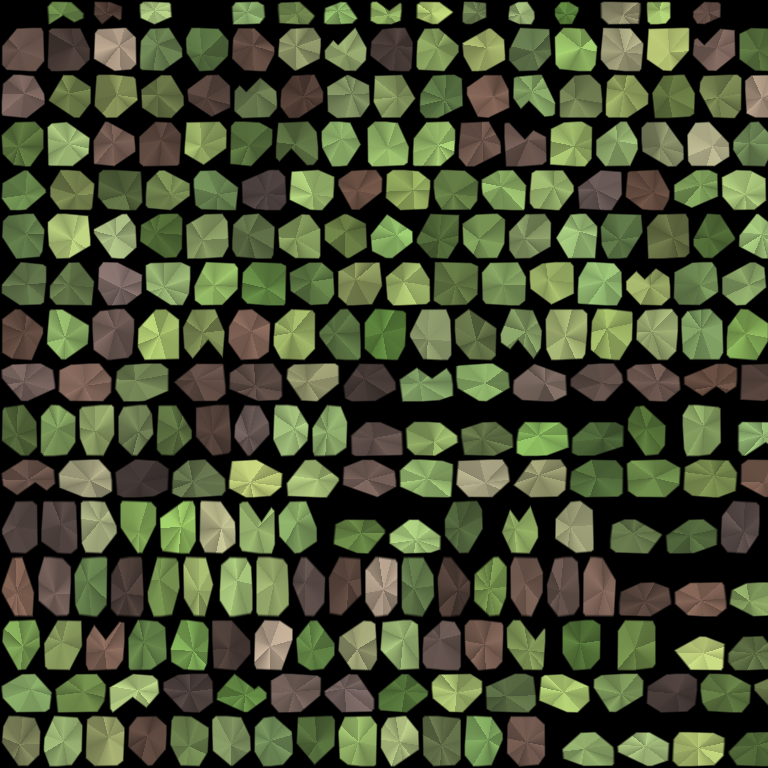
Reproduce this pattern procedurally as a WebGL 2 fragment shader.

```glsl
#version 300 es
precision highp float;
// Sixteen packed rows of faceted moss-green and brown stones on black.
// Each row has its own height and pitch; some end in wider, lower stones.
// Every stone is a box clipped by random half-planes, shaded as a fan.

uniform vec2 u_resolution;
out vec4 fragColor;

const float TAU = 6.28319;
const int ROWS = 16;
const float WIDE_PITCH = 0.072;
const float WIDE_HEIGHT = 0.049;
const float GAP = 0.0024;

// Row edges measured down from the top.
const float rowEdge[17] = float[17](
    0.0, 0.034, 0.095, 0.156, 0.219, 0.276, 0.339, 0.400, 0.471,
    0.525, 0.596, 0.650, 0.723, 0.805, 0.875, 0.930, 1.0);
// Column pitch of each row.
const float rowPitch[16] = float[16](
    0.060, 0.060, 0.0605, 0.0595, 0.0625, 0.060, 0.0625, 0.059,
    0.074, 0.0505, 0.074, 0.0515, 0.0473, 0.0548, 0.070, 0.0548);
// Stones in each row before the wide ones begin.
const float narrowCount[16] = float[16](
    99.0, 99.0, 99.0, 99.0, 99.0, 99.0, 99.0, 99.0,
    99.0, 9.0, 99.0, 7.0, 17.0, 12.0, 99.0, 12.0);
// Chance of a brown stone in each row.
const float brownChance[16] = float[16](
    0.3, 0.45, 0.4, 0.3, 0.2, 0.06, 0.06, 0.3,
    0.65, 0.15, 0.4, 0.12, 0.5, 0.45, 0.55, 0.35);

float hash(vec2 p) {
    return fract(sin(dot(p, vec2(127.1, 311.7))) * 43758.5);
}

// Signed distance to a stone in box coordinates from -1 to 1.
float stoneDistance(vec2 p, vec2 seed) {
    float d = max(abs(p.x), abs(p.y)) - 1.0;
    for (int k = 0; k < 8; k++) {
        bool corner = k % 2 == 1;
        vec2 key = seed + vec2(float(k) * 3.17, 41.3);
        float tilt = (hash(key) - 0.5) * (corner ? 0.7 : 0.22);
        float angle = float(k) * TAU / 8.0 + tilt;
        float offset = corner ? mix(0.7, 1.35, hash(key + 7.7)) : 0.98;
        d = max(d, dot(p, vec2(cos(angle), sin(angle))) - offset);
    }
    // A few stones have a wedge missing from the top or bottom.
    if (hash(seed + 5.3) < 0.1) {
        float side = hash(seed + 6.1) < 0.5 ? -1.0 : 1.0;
        float center = hash(seed + 8.9) - 0.5;
        float wedge = 0.8 - abs(p.x - center) - (1.0 - side * p.y);
        d = max(d, wedge * 0.7);
    }
    return d;
}

// Brightness of a fan of triangles around an off-center point.
float facetShade(vec2 p, vec2 seed) {
    vec2 q = p - 0.5 * (vec2(hash(seed + 2.1), hash(seed + 3.4)) - 0.5);
    float count = floor(mix(7.0, 11.0, hash(seed + 4.6)));
    float turn = fract(atan(q.y, q.x) / TAU + hash(seed + 9.2)) * count;
    vec2 key = seed + vec2(floor(turn) * 1.73, 17.9);
    return mix(0.78, 1.22, mix(hash(key), hash(key + 3.1), fract(turn)));
}

vec3 stoneColor(vec2 seed, float brownAmount) {
    const vec3 moss = vec3(0.35, 0.51, 0.23);
    const vec3 olive = vec3(0.57, 0.61, 0.36);
    const vec3 sage = vec3(0.46, 0.54, 0.38);
    const vec3 umber = vec3(0.41, 0.31, 0.26);
    const vec3 slate = vec3(0.36, 0.31, 0.30);
    const vec3 sand = vec3(0.72, 0.66, 0.57);
    float tone = hash(seed + 11.7);
    vec3 green = mix(moss, olive, hash(seed + 12.3));
    green = mix(green, sage, 0.7 * hash(seed + 13.9));
    vec3 brown = mix(umber, slate, hash(seed + 14.2));
    vec3 color = hash(seed + 15.8) < brownAmount ? brown : green;
    color *= mix(0.68, 1.3, tone);
    float pale = smoothstep(0.84, 1.0, hash(seed + 16.4));
    return mix(color, sand, 0.75 * pale);
}

void main() {
    vec2 uv = gl_FragCoord.xy / u_resolution;
    float down = 1.0 - uv.y;

    // Find the row, then the column and its box.
    int row = 0;
    for (int i = 1; i < ROWS; i++) if (down > rowEdge[i]) row = i;
    float height = rowEdge[row + 1] - rowEdge[row];
    float split = narrowCount[row] * rowPitch[row];
    bool wide = uv.x > split;
    float pitch = wide ? WIDE_PITCH : rowPitch[row];
    float start = wide ? split : 0.0;
    float column = floor((uv.x - start) / pitch);
    vec2 seed = vec2(column + (wide ? narrowCount[row] : 0.0), float(row));

    // Wide stones sit low in the row, with some tall ones among them.
    vec2 size = vec2(pitch, height);
    if (wide && hash(seed + 21.5) < 0.3) size.x *= 0.76;
    else if (wide) size.y = min(height, WIDE_HEIGHT);
    if (row == 0) size.x *= mix(0.55, 0.95, hash(seed + 22.8));
    vec2 center = vec2(start + column * pitch, rowEdge[row + 1])
        + vec2(0.5, -0.5) * size;
    vec2 halfSize = 0.5 * size - GAP;
    vec2 p = (vec2(uv.x, down) - center) / halfSize;

    float d = stoneDistance(p, seed) * min(halfSize.x, halfSize.y);
    float soft = max(0.0014, 0.8 / min(u_resolution.x, u_resolution.y));
    float mask = 1.0 - smoothstep(-soft, soft, d);
    if (row == 0 && hash(seed + 23.6) < 0.38) mask = 0.0;

    vec3 color = stoneColor(seed, brownChance[row]) * facetShade(p, seed);
    fragColor = vec4(color * mask, 1.0);
}
```
